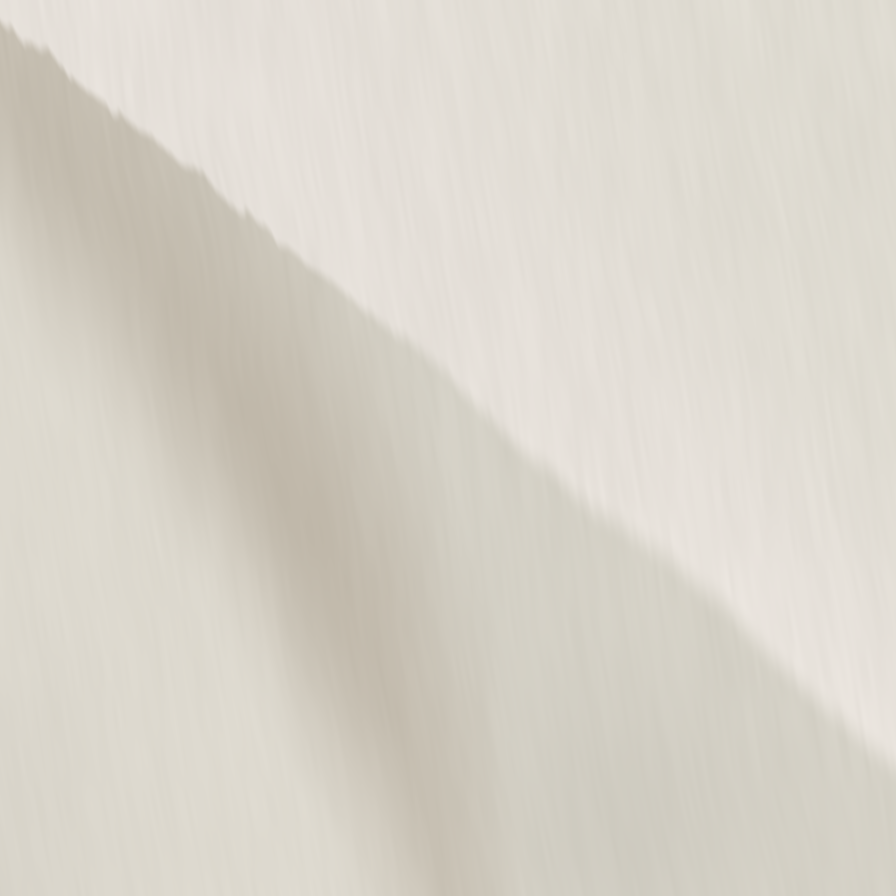
Give the GLSL for this texture, as a Shadertoy shader.

```glsl
const vec3 LIT_FUR = vec3(0.897, 0.876, 0.850);
const vec3 CREAM_FUR = vec3(0.872, 0.858, 0.820);
const vec3 LOWER_FUR = vec3(0.868, 0.852, 0.812);
const vec3 SHADED_FUR = vec3(0.832, 0.818, 0.776);
const vec3 FOLD_SHADOW = vec3(0.748, 0.716, 0.660);
const float RIDGE_TOP = 0.985;
const float RIDGE_SLOPE = 0.84;
const float TUFT_HEIGHT = 0.034;
const float STRAND_LEAN = 0.16;
const float STRAND_CONTRAST = 0.034;
const float CLUMP_CONTRAST = 0.022;

float hash(vec2 p) {
    return fract(sin(dot(p, vec2(127.1, 311.7))) * 43758.5453);
}

float noise(vec2 p) {
    vec2 cell = floor(p);
    vec2 f = fract(p);
    f = f * f * (3.0 - 2.0 * f);
    float low = mix(hash(cell), hash(cell + vec2(1.0, 0.0)), f.x);
    float high = mix(hash(cell + vec2(0.0, 1.0)), hash(cell + vec2(1.0, 1.0)), f.x);
    return mix(low, high, f.y);
}

float softSpot(vec2 p, vec2 center, vec2 radius) {
    vec2 q = (p - center) / radius;
    return exp(-dot(q, q));
}

// Fine hairs and broad clumps, both centred on zero
float furGrain(vec2 p) {
    float bend = 0.012 * noise(p * 7.0);
    float across = p.x + STRAND_LEAN * p.y + bend;
    float fine = noise(vec2(across * 210.0, p.y * 20.0)) - 0.5;
    fine += 0.6 * (noise(vec2(across * 120.0 + 31.0, p.y * 11.0)) - 0.5);
    float clump = noise(vec2(across * 34.0, p.y * 6.0)) - 0.5;
    return STRAND_CONTRAST * 0.5 * fine + CLUMP_CONTRAST * 0.6 * clump;
}

// Signed height above the ragged diagonal ridge
float ridgeHeight(vec2 p) {
    float line = RIDGE_TOP - RIDGE_SLOPE * p.x;
    line += 0.014 * softSpot(p, vec2(0.42, p.y), vec2(0.14, 1.0));
    line += 0.020 * softSpot(p, vec2(0.77, p.y), vec2(0.09, 1.0));
    float across = p.x + 0.22 * p.y;
    float tufts = 0.5 * noise(vec2(across * 42.0, p.y * 3.0));
    tufts += 0.3 * noise(vec2(across * 110.0, p.y * 5.0));
    tufts += 0.2 * noise(vec2(across * 230.0, p.y * 9.0));
    float raggedness = TUFT_HEIGHT * mix(1.0, 0.45, smoothstep(0.4, 0.75, p.x));
    return p.y - line - (tufts - 0.5) * raggedness;
}

// Lower fur with the curved shadow trough
vec3 lowerSurface(vec2 p) {
    float rim = 0.45 - 0.40 * p.y - 0.30 * p.y * p.y;
    float d = p.x - rim + 0.02 * (noise(vec2(p.x * 30.0, p.y * 5.0)) - 0.5);
    float width = 0.14 + 0.35 * max(p.y, 0.0);
    float rise = smoothstep(-0.08, 0.02 + 0.35 * width, d);
    float fall = 1.0 - smoothstep(0.35 * width, 1.15 * width, d);
    float depth = 0.80 + 0.18 * softSpot(p, vec2(0.34, 0.43), vec2(0.16, 0.24));
    depth -= 0.12 * (1.0 - smoothstep(0.0, 0.25, p.y));

    vec3 base = mix(LOWER_FUR, SHADED_FUR, smoothstep(0.0, 0.18, d));
    base -= 0.022 * softSpot(p, vec2(0.70, 0.08), vec2(0.12, 0.14));
    base -= 0.018 * softSpot(p, vec2(0.0, 0.08), vec2(0.13, 0.25));
    return mix(base, FOLD_SHADOW, rise * fall * depth);
}

// Upper fur, creamier at the right and brightest along the ridge
vec3 upperSurface(vec2 p, float height) {
    float cream = smoothstep(0.55, 1.25, p.x + 0.35 * p.y);
    vec3 color = mix(LIT_FUR, CREAM_FUR, cream * smoothstep(0.05, 0.4, height));
    color += 0.018 * exp(-max(height, 0.0) / 0.09) * smoothstep(0.3, 0.8, p.x);
    return color;
}

void mainImage(out vec4 fragColor, in vec2 fragCoord) {
    vec2 p = fragCoord / iResolution.xy;
    float height = ridgeHeight(p);
    float pixel = 1.0 / iResolution.y;
    float softness = max(mix(0.008, 0.024, smoothstep(0.3, 0.75, p.x)), 1.5 * pixel);
    float above = smoothstep(-softness, softness, height);

    vec3 color = mix(lowerSurface(p), upperSurface(p, height), above);

    // Hair relief, strongest beside the ridge
    float relief = mix(0.65, 0.85, above) + 0.5 * exp(-abs(height) / 0.05);
    color += furGrain(p) * relief * vec3(1.0, 1.0, 1.08);
    fragColor = vec4(clamp(color, 0.0, 1.0), 1.0);
}
```
